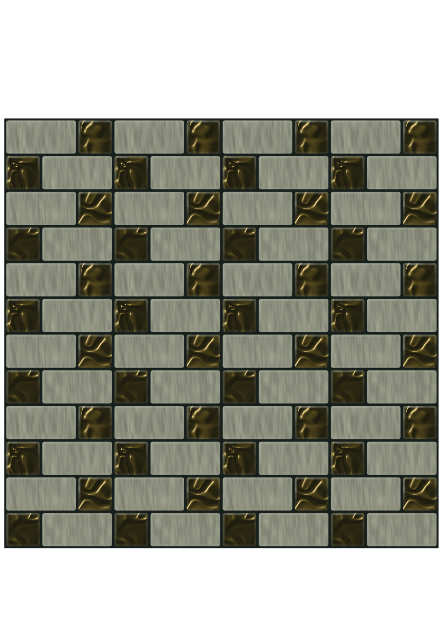
This pattern is drawn by a Shadertoy shader. Its source:

```glsl
// Mosaic panel of brushed steel bricks and rippled gold glass squares on white.

const vec2 PANEL_MIN = vec2(0.0113, 0.1445);
const vec2 PANEL_MAX = vec2(0.9906, 0.8138);
const float MODULES = 12.0;      // square modules along each side of the panel
const float REPEAT_WIDTH = 3.0;  // one square plus one double-width brick
const float ROW_CYCLE = 4.0;     // rows before the tile surfaces recur
const float HALF_GAP = 0.035;

const vec3 GROUT = vec3(0.09, 0.12, 0.11);
const vec3 RIM = vec3(0.66, 0.69, 0.63);
const vec3 STEEL = vec3(0.55, 0.56, 0.49);
const vec3 GOLD_DARK = vec3(0.12, 0.115, 0.06);
const vec3 GOLD_MID = vec3(0.43, 0.36, 0.13);
const vec3 GOLD_SHINE = vec3(0.96, 0.86, 0.60);

float hash(vec2 p) {
    return fract(sin(dot(p, vec2(127.1, 311.7))) * 43758.5453);
}

float noise(vec2 p) {
    vec2 cell = floor(p);
    vec2 f = fract(p);
    f = f * f * (3.0 - 2.0 * f);
    float low = mix(hash(cell), hash(cell + vec2(1, 0)), f.x);
    float high = mix(hash(cell + vec2(0, 1)), hash(cell + vec2(1, 1)), f.x);
    return mix(low, high, f.y);
}

float roundedBox(vec2 p, vec2 halfSize, float radius) {
    vec2 d = abs(p) - halfSize + radius;
    return length(max(d, 0.0)) + min(max(d.x, d.y), 0.0) - radius;
}

float coverage(float dist, float pixel) {
    return 1.0 - smoothstep(-0.5 * pixel, 0.5 * pixel, dist);
}

// Fine, slightly slanted vertical scratches
vec3 brushedSteel(vec2 p, float seed) {
    vec2 q = vec2(p.x + 0.06 * p.y, p.y) + seed * 7.3;
    float fine = noise(q * vec2(24.0, 3.5));
    float broad = noise(q * vec2(11.0, 1.8) + 31.0);
    float grain = 0.6 * fine + 0.4 * broad - 0.5;
    return STEEL * (1.0 + 0.30 * grain);
}

// Winding folds made by banding a warped noise field
float rippleHeight(vec2 p, float seed) {
    vec2 q = p + seed * 13.7;
    vec2 warp = vec2(noise(q * 2.3), noise(q * 2.3 + 17.0));
    float n = noise(q * vec2(2.9, 2.3) + 1.6 * warp);
    return sin(n * 11.0);
}

vec3 rippledGold(vec2 p, float seed) {
    float e = 0.025;
    float h = rippleHeight(p, seed);
    vec2 slope = vec2(rippleHeight(p + vec2(e, 0), seed),
                      rippleHeight(p + vec2(0, e), seed)) - h;
    vec3 normal = normalize(vec3(-slope * 0.075 / e, 1.0));
    vec3 light = normalize(vec3(-0.55, 0.65, 0.75));
    float facing = max(dot(normal, light), 0.0);
    float fold = smoothstep(-0.6, 1.0, h);
    vec3 color = mix(GOLD_DARK, GOLD_MID, facing * facing * (0.25 + 0.75 * fold));
    float shine = pow(facing, 14.0) * smoothstep(-0.1, 0.7, h);
    return mix(color, GOLD_SHINE, shine);
}

// Bright bevel, strongest on the upper and left edges
float bevel(vec2 p, float dist, float pixel, float seed) {
    float band = smoothstep(-0.055 - pixel, -0.025, dist);
    float lit = smoothstep(-0.4, 0.6, p.y - 0.5 * p.x);
    float wear = noise(p * 5.0 + seed * 9.1);
    return band * (0.15 + 0.5 * lit) * (0.4 + 0.6 * wear);
}

vec3 mosaic(vec2 grid, float pixel) {
    // Square at the right of even rows and at the left of odd rows
    float row = floor(MODULES - grid.y);
    float seed = mod(row, ROW_CYCLE) + 1.0;
    bool oddRow = mod(row, 2.0) > 0.5;
    vec2 local = vec2(mod(grid.x, REPEAT_WIDTH), fract(grid.y));
    bool isGold = oddRow ? local.x < 1.0 : local.x > 2.0;

    float width = isGold ? 1.0 : 2.0;
    float start = isGold ? (oddRow ? 0.0 : 2.0) : (oddRow ? 1.0 : 0.0);
    vec2 p = local - vec2(start + 0.5 * width, 0.5);
    vec2 halfSize = vec2(0.5 * width, 0.5) - HALF_GAP;
    float dist = roundedBox(p, halfSize, 0.06);

    vec3 surface = isGold ? rippledGold(p, seed) : brushedSteel(p, seed);
    surface = mix(surface, RIM, bevel(p, dist, pixel, seed));
    return mix(GROUT, surface, coverage(dist, pixel));
}

void mainImage(out vec4 fragColor, in vec2 fragCoord) {
    vec2 uv = fragCoord / iResolution.xy;
    vec2 panelSize = PANEL_MAX - PANEL_MIN;
    vec2 grid = (uv - PANEL_MIN) / panelSize * MODULES;
    float pixel = MODULES / (iResolution.y * panelSize.y);

    // Panel with a thin grout border on a white ground
    float panel = roundedBox(grid - 0.5 * MODULES, vec2(0.5 * MODULES + 0.02), 0.02);
    vec2 inside = clamp(grid, 0.001, MODULES - 0.001);
    vec3 color = mix(vec3(1.0), mosaic(inside, pixel), coverage(panel, pixel));
    fragColor = vec4(color, 1.0);
}
```
